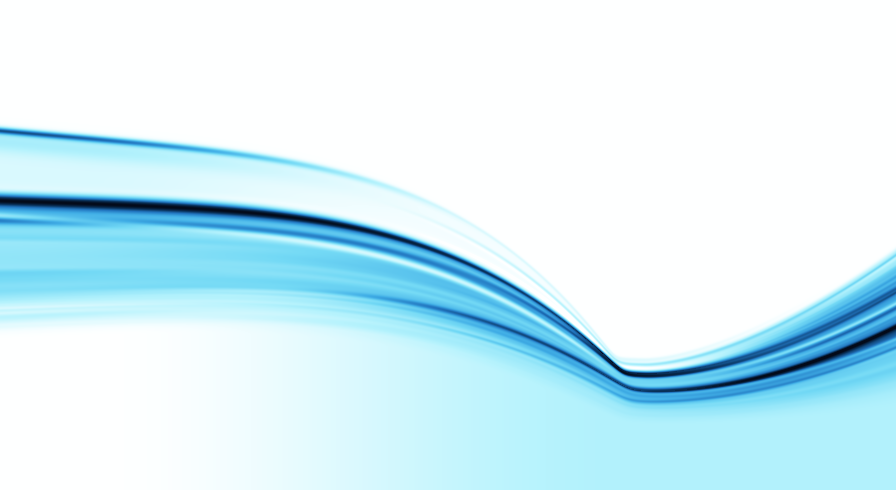
Write a Shadertoy shader that draws this background.

```glsl
// Tone ramp, from bare paper to the darkest fold
const vec3 RAMP[7] = vec3[7](
    vec3(0.995, 1.0, 1.0), vec3(0.71, 0.95, 0.99), vec3(0.45, 0.85, 0.96),
    vec3(0.25, 0.68, 0.90), vec3(0.13, 0.46, 0.75), vec3(0.04, 0.21, 0.38),
    vec3(0.01, 0.04, 0.10));

// Rail falls: start height, slope, drop, drop power
const vec4 RIM_FALL  = vec4(0.736, -0.16, 1.926, 4.46);
const vec4 FOLD_FALL = vec4(0.590, -0.06, 1.370, 4.07);
const vec4 KEEL_FALL = vec4(0.405,  0.06, 0.911, 3.70);
const vec4 HEM_FALL  = vec4(0.320,  0.08, 0.750, 3.20);

// Rail rises: valley height, climb, climb power
const vec3 RIM_RISE  = vec3(0.265, 1.79, 1.58);
const vec3 FOLD_RISE = vec3(0.236, 1.50, 1.69);
const vec3 KEEL_RISE = vec3(0.200, 1.49, 1.90);
const vec3 HEM_RISE  = vec3(0.140, 0.64, 2.00);

const float VALLEY_X = 0.72;
const float VALLEY_SOFTNESS = 0.015;
const float STREAK_AMOUNT = 1.1;
const int STRAND_COUNT = 9;

float hash(vec2 p) {
    p = fract(p * vec2(0.1031, 0.1137));
    p += dot(p, p.yx + 33.33);
    return fract((p.x + p.y) * p.x * 7.31);
}

float noise(vec2 p) {
    vec2 i = floor(p), f = fract(p);
    f = f * f * (3.0 - 2.0 * f);
    return mix(mix(hash(i), hash(i + vec2(1, 0)), f.x),
               mix(hash(i + vec2(0, 1)), hash(i + vec2(1, 1)), f.x), f.y);
}

// Height of a rail: a falling arc blended into a rising one
float rail(float x, vec4 fall, vec3 rise) {
    float a = fall.x + fall.y * x - fall.z * pow(x, fall.w);
    float b = rise.x + rise.y * pow(max(x - VALLEY_X, 0.0), rise.z);
    return 0.5 * (a + b + length(vec2(a - b, VALLEY_SOFTNESS)));
}

// Soft line profile, never thinner than a pixel
float strand(float d, float width) {
    d /= max(width, 0.8 / iResolution.y);
    return exp(-d * d);
}

vec3 toneColor(float tone) {
    vec3 c = RAMP[0];
    for (int i = 1; i < 7; i++)
        c = mix(c, RAMP[i], clamp(tone - float(i - 1), 0.0, 1.0));
    return c;
}

void mainImage(out vec4 fragColor, in vec2 fragCoord) {
    vec2 uv = fragCoord / iResolution.xy;
    float x = uv.x, y = uv.y;
    float rim  = rail(x, RIM_FALL, RIM_RISE);
    float fold = rail(x, FOLD_FALL, FOLD_RISE);
    float keel = rail(x, KEEL_FALL, KEEL_RISE);
    float hem  = rail(x, HEM_FALL, HEM_RISE);

    // Ribbon coordinate: rim 0, fold 1, keel 2, hem 3
    float gap, v;
    if (y > fold) {
        gap = max(rim - fold, 0.004);
        v = 1.0 + (fold - y) / gap;
    } else if (y > keel) {
        gap = max(fold - keel, 0.004);
        v = 1.0 + (fold - y) / gap;
    } else {
        gap = max(keel - hem, 0.004);
        v = 2.0 + (keel - y) / gap;
    }
    float right = smoothstep(0.66, 0.95, x);
    float middle = smoothstep(0.25, 0.6, x);

    // Broad layers
    float veil = mix(mix(0.5, 0.12, smoothstep(0.1, 0.5, x)),
                     2.9 * smoothstep(0.0, 0.75, v), right);
    float core = mix(2.0, 2.5, middle) + 0.8 * right;
    float lower = mix(1.5, 2.3, middle) + 0.8 * right;
    float pool = 1.05 * smoothstep(0.12, 0.7, x);
    float tone = veil * smoothstep(-0.03, 0.12, v);
    tone = mix(tone, core, smoothstep(1.0, 1.1, v));
    tone = mix(tone, lower, smoothstep(1.8, 2.2, v));
    tone = mix(tone, pool, smoothstep(2.0, 3.15, v));

    // Silky streaks along the flow
    float body = smoothstep(0.95, 1.15, v) + right * smoothstep(0.05, 0.3, v);
    body = min(body, 1.0) * (1.0 - smoothstep(2.2, 3.1, v));
    float streaks = noise(vec2(v * 6.0 + x, x * 3.0)) - 0.5;
    streaks += 0.6 * (noise(vec2(v * 15.0 - x, x * 2.0 + 9.0)) - 0.5)
             * smoothstep(0.02, 0.09, gap);
    tone += STREAK_AMOUNT * streaks * body;

    // Pale highlights beside the fold
    float foldOffset = y - fold;
    float shine = strand((v - 1.17 - 0.42 * x) * gap, 0.007) * (1.0 - right);
    shine = max(shine, strand(foldOffset - 0.022, 0.009) * (1.0 - middle));
    tone *= 1.0 - 0.75 * shine;

    // Rim line and its glow
    float rimFade = 1.0 - smoothstep(0.0, 0.58, x);
    tone += 4.2 * rimFade * strand(y - rim + 0.003, 0.007);
    tone += 0.7 * rimFade * strand(y - rim + 0.025, 0.022);
    tone += 0.45 * middle * (1.0 - right) * strand(y - rim, 0.004);

    // Dark fold with a blue companion, then the keel line
    float foldWidth = mix(0.015, 0.006, smoothstep(0.1, 0.68, x));
    float foldTone = mix(6.0, 4.4, smoothstep(0.3, 0.75, x));
    tone = mix(tone, foldTone, strand(foldOffset, foldWidth));
    tone += 1.9 * (1.0 - right) * strand((v - 1.21 - 0.06 * x) * gap, 0.009);
    tone += 2.0 * smoothstep(0.3, 0.55, x) * strand(y - keel, 0.006);
    tone += 0.7 * middle * strand(y - keel + 0.012, 0.018);

    // Fine strands gathering in the valley
    for (int i = 0; i < STRAND_COUNT; i++) {
        float n = float(i);
        float path = 0.25 + 0.27 * n + 0.12 * sin(n * 4.1 + x * 3.0);
        float ink = 1.3 * sin(n * 2.4 + 1.0);
        float reach = smoothstep(0.4, 0.72, x) * smoothstep(0.0, 0.3, v);
        tone += ink * reach * strand((v - path) * gap, 0.004);
    }

    fragColor = vec4(toneColor(max(tone, 0.0)), 1.0);
}
```
